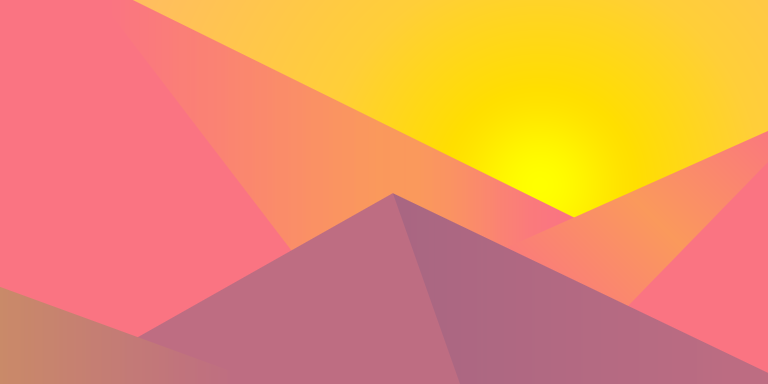
Reproduce this background procedurally as a Shadertoy shader.

```glsl
// Flat-shaded mountains in pink, orange and mauve before a glowing yellow sunset.

// Layout: x runs 0..2 and y runs 0..1 from the lower left
const vec2 SUN = vec2(1.406, 0.518);
const vec2 LEFT_TOP = vec2(0.346, 1.0);
const vec2 VALLEY = vec2(1.492, 0.435);
const vec2 LEFT_FOLD_TOP = vec2(0.260, 1.0);
const vec2 LEFT_FOLD_FOOT = vec2(0.758, 0.349);
const vec2 RIGHT_FOOT = vec2(1.323, 0.357);
const vec2 RIGHT_TOP = vec2(2.0, 0.659);
const vec2 RIGHT_FOLD_FOOT = vec2(1.638, 0.206);
const vec2 RIGHT_FOLD_TOP = vec2(2.0, 0.578);
const vec2 RIGHT_GLOW = vec2(1.72, 0.414);
const vec2 PEAK = vec2(1.023, 0.497);
const vec2 PEAK_LEFT = vec2(0.359, 0.122);
const vec2 PEAK_RIGHT = vec2(2.0, 0.029);
const vec2 PEAK_FOLD_FOOT = vec2(1.198, 0.0);
const vec2 HILL_LEFT = vec2(0.0, 0.253);

// Palette
const vec3 SUN_CORE = vec3(1.0, 1.0, 0.0);
const vec3 SUN_HALO = vec3(1.0, 0.87, 0.0);
const vec3 SKY_GOLD = vec3(1.0, 0.81, 0.22);
const vec3 SKY_PEACH = vec3(1.0, 0.745, 0.37);
const vec3 PINK = vec3(0.98, 0.455, 0.51);
const vec3 ORANGE = vec3(0.98, 0.60, 0.36);
const vec3 MAUVE = vec3(0.745, 0.427, 0.51);
const vec3 PLUM = vec3(0.66, 0.40, 0.51);
const vec3 OCHRE = vec3(0.79, 0.54, 0.41);

// Faint vertical streaks in the shaded facets
const float STREAK_COUNT = 75.0;
const float STREAK_STRENGTH = 0.035;

float hash(float n) {
    n = fract(n * 0.1031);
    n *= n + 33.33;
    return fract(n * (n + n));
}

float streaks(float x) {
    float s = x * STREAK_COUNT;
    float cell = floor(s);
    float n = mix(hash(cell), hash(cell + 1.0), smoothstep(0.0, 1.0, s - cell));
    return (n - 0.5) * STREAK_STRENGTH;
}

// Smooth coverage of the half plane to the right of the direction a -> b
float rightOf(vec2 p, vec2 a, vec2 b) {
    vec2 along = normalize(b - a);
    vec2 q = p - a;
    float d = q.x * along.y - q.y * along.x;
    return clamp(d * iResolution.y + 0.5, 0.0, 1.0);
}

vec3 sky(vec2 p) {
    float r = distance(p, SUN);
    vec3 color = mix(SUN_CORE, SUN_HALO, smoothstep(0.0, 0.28, r));
    color = mix(color, SKY_GOLD, clamp((r - 0.25) / 0.32, 0.0, 1.0));
    return mix(color, SKY_PEACH, clamp((r - 0.57) / 0.55, 0.0, 1.0));
}

vec3 leftSlope(vec2 p, float streak) {
    float rise = clamp((p.x - 0.28) / 0.70, 0.0, 1.0);
    float fall = 1.0 - smoothstep(1.05, 1.50, p.x);
    vec3 lit = mix(PINK, ORANGE, clamp(rise * fall + streak, 0.0, 1.0));
    return mix(lit, PINK, rightOf(p, LEFT_FOLD_TOP, LEFT_FOLD_FOOT));
}

vec3 rightSlope(vec2 p) {
    float offset = abs(dot(p - RIGHT_GLOW, vec2(0.707)));
    vec3 lit = mix(PINK, ORANGE, clamp(1.0 - offset / 0.42, 0.0, 1.0));
    return mix(lit, PINK, rightOf(p, RIGHT_FOLD_FOOT, RIGHT_FOLD_TOP));
}

vec3 frontPeak(vec2 p, float streak) {
    float t = clamp((p.x - PEAK.x) / (2.0 - PEAK.x) + streak, 0.0, 1.0);
    vec3 shade = mix(PLUM, MAUVE, t);
    return mix(shade, MAUVE, rightOf(p, PEAK, PEAK_FOLD_FOOT));
}

void mainImage(out vec4 fragColor, in vec2 fragCoord) {
    vec2 p = fragCoord / iResolution.xy * vec2(2.0, 1.0);
    float streak = streaks(p.x);
    vec3 color = sky(p);

    // Far slopes meeting in the valley
    color = mix(color, leftSlope(p, streak), rightOf(p, LEFT_TOP, VALLEY));
    color = mix(color, rightSlope(p), rightOf(p, RIGHT_FOOT, RIGHT_TOP));

    // Central mountain
    float peakMask = min(rightOf(p, PEAK_LEFT, PEAK), rightOf(p, PEAK, PEAK_RIGHT));
    color = mix(color, frontPeak(p, streak), peakMask);

    // Low hill in the left corner
    vec3 hill = mix(OCHRE, MAUVE, clamp(p.x / 0.62 + streak, 0.0, 1.0));
    color = mix(color, hill, rightOf(p, HILL_LEFT, PEAK_LEFT));

    fragColor = vec4(color, 1.0);
}
```
